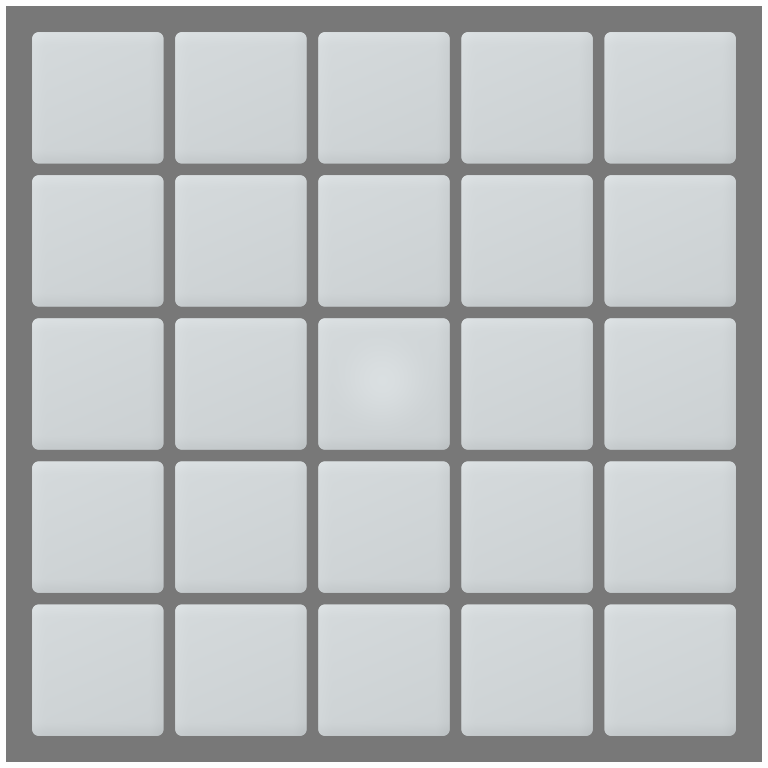
Give the GLSL for this pattern, as a WebGL 2 fragment shader.

```glsl
#version 300 es
precision highp float;

uniform vec2 u_resolution;
out vec4 fragColor;

// Layout, in canvas units
const float TILE_COUNT = 5.0;
const float PITCH = 0.1863;
const float TILE_HALF = 0.0856;
const float TILE_RADIUS = 0.0085;
const float PLATE_HALF = 0.4922;
const float BEVEL_WIDTH = 0.020;
const float GLOW_RADIUS = 0.075;

// Shading strengths
const vec2 SLOPE = vec2(-0.006, 0.014);
const vec2 BEVEL_LIGHT = vec2(0.012, 0.022);
const vec2 BEVEL_SHADE = vec2(0.024, 0.034);
const float GLOW_STRENGTH = 0.038;

const vec3 MARGIN_COLOR = vec3(0.995);
const vec3 GROUT_COLOR = vec3(0.47);
const vec3 TILE_COLOR = vec3(0.815, 0.835, 0.843);

// Signed distance to a rounded square
float roundedSquare(vec2 p, float halfSize, float radius) {
    vec2 q = abs(p) - halfSize + radius;
    return length(max(q, 0.0)) + min(max(q.x, q.y), 0.0) - radius;
}

float coverage(float dist, float pixel) {
    return 1.0 - smoothstep(-0.5 * pixel, 0.5 * pixel, dist);
}

// Soft face gradient with lit top and left edges, shaded bottom and right
float tileShade(vec2 p) {
    float shade = dot(p / TILE_HALF, SLOPE);
    vec2 low = 1.0 - smoothstep(0.0, BEVEL_WIDTH, p + TILE_HALF);
    vec2 high = 1.0 - smoothstep(0.0, BEVEL_WIDTH, TILE_HALF - p);
    float light = low.x * BEVEL_LIGHT.x + high.y * BEVEL_LIGHT.y;
    float dark = high.x * BEVEL_SHADE.x + low.y * BEVEL_SHADE.y;
    return shade + light - dark;
}

void main() {
    float side = min(u_resolution.x, u_resolution.y);
    float pixel = 1.0 / side;
    vec2 p = (gl_FragCoord.xy - 0.5 * u_resolution) / side;

    // Nearest tile, limited to the grid
    float lastIndex = 0.5 * (TILE_COUNT - 1.0);
    vec2 index = clamp(floor(p / PITCH + 0.5), -lastIndex, lastIndex);
    vec2 local = p - index * PITCH;

    // Tile face, with a faint glow at the middle of the canvas
    float glow = GLOW_STRENGTH * (1.0 - smoothstep(0.0, GLOW_RADIUS, length(p)));
    vec3 tile = TILE_COLOR + tileShade(local) + glow;

    // Margin, grout plate, tiles
    float plateMask = coverage(roundedSquare(p, PLATE_HALF, 0.0), pixel);
    float tileMask = coverage(roundedSquare(local, TILE_HALF, TILE_RADIUS), pixel);
    vec3 color = mix(MARGIN_COLOR, GROUT_COLOR, plateMask);
    color = mix(color, tile, tileMask);

    fragColor = vec4(color, 1.0);
}
```
